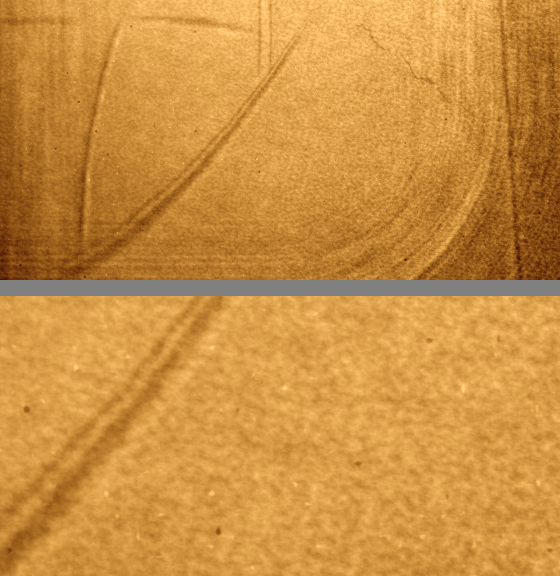
Top, the full canvas; bottom, a detail of the centre.
Write a WebGL 2 fragment shader that draws this texture.

```glsl
#version 300 es
precision highp float;

uniform vec2 u_resolution;
out vec4 fragColor;

// Colour ramp: dark to light, with a bow that warms the middle tones
const vec3 DARK_GOLD = vec3(0.52, 0.29, 0.07);
const vec3 LIGHT_GOLD = vec3(0.98, 0.75, 0.42);
const vec3 MID_BOW = vec3(0.08, 0.03, -0.15);

// Lighting
const vec2 LIGHT_POS = vec2(1.08, 1.02);
const float FALL_DOWN = 0.62;
const float FALL_SIDE = 0.42;

// Surface
const float GRAIN_SCALE = 95.0;
const float GRAIN_AMOUNT = 0.27;
const float MOTTLE_AMOUNT = 0.13;
const float STREAK_AMOUNT = 0.24;
const vec2 SWEEP_CENTRE = vec2(0.96, 0.65);
const float SWEEP_RADIUS = 0.825;

uint hash(uvec2 v) {
    uint h = v.x * 1664525u + v.y * 1013904223u;
    h = (h ^ (h >> 16u)) * 2246822519u;
    h = (h ^ (h >> 13u)) * 3266489917u;
    return h ^ (h >> 16u);
}

vec2 gradient(vec2 cell) {
    float a = float(hash(uvec2(ivec2(cell) + 4096)) >> 8u) * 6.28319 / exp2(24.0);
    return vec2(cos(a), sin(a));
}

float noise(vec2 p) {
    vec2 i = floor(p), f = p - i;
    vec2 u = f * f * f * (f * (f * 6.0 - 15.0) + 10.0);
    vec2 e = vec2(1.0, 0.0);
    float low = mix(dot(gradient(i), f), dot(gradient(i + e), f - e), u.x);
    float high = mix(dot(gradient(i + e.yx), f - e.yx), dot(gradient(i + 1.0), f - 1.0), u.x);
    return mix(low, high, u.y);
}

float fbm(vec2 p) {
    float sum = 0.0, amp = 1.0;
    for (int i = 0; i < 3; i++) {
        sum += amp * noise(p);
        p = mat2(1.6, 1.2, -1.2, 1.6) * p + 17.3;
        amp *= 0.6;
    }
    return sum;
}

float ridge(float d, float width) {
    return exp(-d * d / (width * width));
}

float span(float x, float a, float b, float soft) {
    return smoothstep(a - soft, a + soft, x) * (1.0 - smoothstep(b - soft, b + soft, x));
}

// Signed distance to a parabola through a point
float bowed(vec2 p, vec2 at, float slope, float curve) {
    float u = p.x - at.x;
    return (p.y - at.y - (slope + curve * u) * u) / length(vec2(1.0, slope + 2.0 * curve * u));
}

float creases(vec2 p) {
    float wobble = 0.006 * noise(p * 9.0) + 0.0025 * noise(p * 34.0);
    float t = 0.0;

    // Long diagonal fold, widening towards its foot
    float d = bowed(p, vec2(0.64, 0.34), 1.0, 0.587) + wobble;
    float w = mix(0.03, 0.012, smoothstep(0.35, 1.05, p.x));
    float fold = -0.36 * ridge(d + 0.35 * w, w) + 0.2 * ridge(d - 0.3 * w, 0.4 * w)
               - 0.17 * ridge(d - w, 0.35 * w) + 0.1 * ridge(d + 2.0 * w, 0.6 * w);
    t += fold * span(p.x, 0.2, 1.07, 0.06) * mix(0.6, 1.0, smoothstep(0.3, 0.6, p.x));

    // Left upright fold with a broken highlight
    d = bowed(p.yx, vec2(0.53, 0.322), 0.174, 0.229) + wobble;
    float along = span(p.y, 0.15, 0.92, 0.06);
    t -= along * (0.22 * ridge(d, 0.008) + 0.1 * ridge(d + 0.005, 0.022));
    t += along * ridge(d - 0.018, 0.009) * (0.13 + 0.5 * max(noise(p * vec2(40.0, 16.0)), 0.0));

    // Top fold in two pieces
    d = bowed(p, vec2(0.5, 0.936), 0.0, -0.28) + wobble;
    float bulge = ridge(p.x - 0.7, 0.08);
    t -= span(p.x, 0.47, 0.92, 0.04) * ridge(d, 0.009 + 0.009 * bulge) * (0.23 + 0.16 * bulge);
    t += span(p.x, 0.5, 0.9, 0.05) * 0.1 * ridge(d + 0.025, 0.012);
    t -= 0.22 * (1.0 - smoothstep(0.15, 0.38, p.x)) * ridge(p.y - 0.925 + wobble, 0.014);

    // Pair of short uprights
    float pair = abs(p.x - 0.947 + 0.5 * wobble) - 0.019;
    t += smoothstep(0.72, 0.78, p.y) * (0.07 * smoothstep(0.004, -0.004, pair) - 0.3 * ridge(pair, 0.006));

    // Right seam, with the sheet beyond it in shade
    d = p.x - 1.82 + 0.071 * (p.y - 0.5) + wobble;
    t -= 0.24 * smoothstep(-0.012, 0.012, d) + 0.27 * ridge(d, 0.009);
    t += 0.1 * ridge(d - 0.02, 0.009);

    // Jagged hairline crack
    d = bowed(p, vec2(1.25, 0.935), -0.8, 0.0) + 0.03 * noise(p * 13.0) + 0.012 * noise(p * 45.0);
    float gaps = smoothstep(-0.25, 0.15, noise(p * 11.0 + 5.0));
    t -= span(p.x, 1.25, 1.69, 0.02) * gaps * 0.3 * ridge(d, 0.004);
    return t;
}

// Brush marks: upright at the top, swinging round to the lower left
float sweep(vec2 p) {
    vec2 v = vec2(max(p.x - SWEEP_CENTRE.x, 0.01), min(p.y - SWEEP_CENTRE.y, 0.0));
    float r = length(v);
    float along = atan(v.y, v.x) * 0.8 + max(p.y - SWEEP_CENTRE.y, 0.0);
    float marks = noise(vec2(r * 75.0, along * 4.0)) + 0.8 * noise(vec2(r * 32.0, along * 3.0 + 9.0));
    float t = STREAK_AMOUNT * marks * smoothstep(0.3, 0.72, r);

    // Raised outer rim with shade outside it
    float low = 1.0 - smoothstep(0.38, 0.52, p.y);
    float inside = 1.0 - smoothstep(1.79, 1.83, p.x);
    float edge = r - SWEEP_RADIUS + 0.012 * noise(p * 8.0);
    t += low * inside * (0.2 * ridge(edge + 0.012, 0.014) + 0.09 * ridge(edge + 0.045, 0.01));
    t -= low * inside * 0.17 * smoothstep(-0.004, 0.016, edge);
    return t;
}

float grain(vec2 p) {
    vec2 q = mat2(0.96, 0.28, -0.28, 0.96) * p * vec2(0.75, 1.0);
    float t = GRAIN_AMOUNT * mix(0.7, 1.25, smoothstep(0.3, 1.8, p.x)) * fbm(q * GRAIN_SCALE);
    t += MOTTLE_AMOUNT * fbm(q * 22.0) + 0.1 * noise(p * 3.5);
    t += 0.35 * smoothstep(0.4, 0.65, noise(p * 80.0 + 31.0));
    t -= 0.5 * smoothstep(0.52, 0.66, noise(p * 48.0 + 77.0));

    // Faint weave at both sides
    float left = 1.0 - smoothstep(0.2, 0.5, p.x);
    float right = smoothstep(1.6, 1.85, p.x);
    t += 0.2 * left * noise(vec2(p.x * 38.0, p.y * 2.0));
    t += 0.14 * right * noise(vec2(p.x * 9.0, p.y * 60.0));
    return t;
}

void main() {
    vec2 p = gl_FragCoord.xy / u_resolution.y;
    vec2 away = p - LIGHT_POS;
    float tone = 1.02 + FALL_DOWN * away.y - FALL_SIDE * away.x * away.x;
    tone -= 0.12 * (1.0 - smoothstep(0.0, 0.12, p.x));
    tone += creases(p) + sweep(p) + grain(p);
    tone = clamp(tone, -0.45, 1.2);
    vec3 colour = mix(DARK_GOLD, LIGHT_GOLD, tone) + MID_BOW * tone * (1.0 - tone);
    fragColor = vec4(clamp(colour, 0.0, 1.0), 1.0);
}
```
